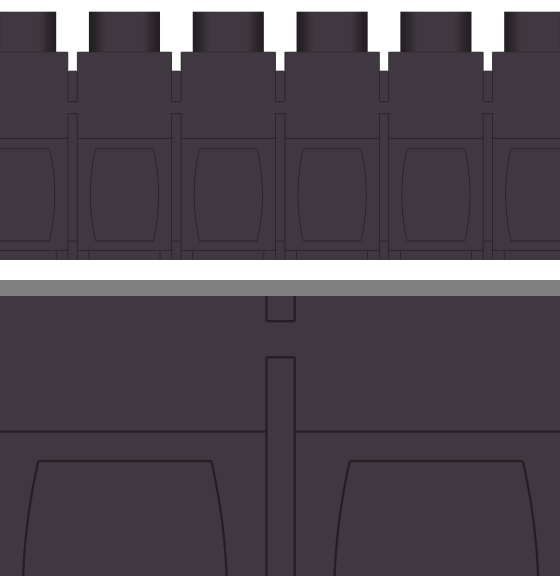
Top, the full canvas; bottom, a detail of the centre.
Give the GLSL for this pattern, as a WebGL 2 fragment shader.

```glsl
#version 300 es
precision highp float;
// A row of identical dark blocks on white: each has a shaded round cap, a body
// with an engraved barrel-shaped panel, and slotted links to its neighbours.
// One block is drawn in mirrored local coordinates and repeated with mod().

#define PERIOD 0.3708        // block spacing, in canvas heights
#define CENTRE 0.4445        // centre of one block
#define CAP_HALF 0.1270
#define BODY_HALF 0.1686
#define CAP_TOP 0.9583
#define BODY_TOP 0.8138
#define LINK_TOP 0.7461
#define BASE 0.0729
#define LINE_WIDTH 0.0027
#define PANEL_HALF 0.1217    // panel half width at its middle
#define PANEL_BULGE 0.0187   // how far the panel sides bow outwards

uniform vec2 u_resolution;
out vec4 fragColor;

const vec3 WHITE = vec3(1.0);
const vec3 BODY = vec3(0.25, 0.22, 0.25);
const vec3 INK = vec3(0.14, 0.12, 0.14);

float pixel;

// Smooth coverage of the interval lo..hi
float span(float v, float lo, float hi) {
  return clamp((min(v + 0.5 * pixel, hi) - max(v - 0.5 * pixel, lo)) / pixel, 0.0, 1.0);
}

// Thin line where the signed distance d is zero
float stroke(float d) {
  return span(d, -0.5 * LINE_WIDTH, 0.5 * LINE_WIDTH);
}

// Filled box, mirrored about the block centre
float slab(vec2 p, float halfWidth, float bottom, float top) {
  return span(p.x, -halfWidth, halfWidth) * span(p.y, bottom, top);
}

// Barrel outline: flat ends and parabolic sides
float panelOutline(vec2 p) {
  const float middle = 0.3047, halfHeight = 0.1654;
  float t = (p.y - middle) / halfHeight;
  float width = PANEL_HALF - PANEL_BULGE * t * t;
  float slope = 2.0 * PANEL_BULGE * t / halfHeight;
  float side = (p.x - width) / sqrt(1.0 + slope * slope);
  float sides = stroke(side) * span(t * halfHeight, -halfHeight, halfHeight);
  float ends = stroke(abs(t) * halfHeight - halfHeight)
             * span(p.x, -1.0, PANEL_HALF - PANEL_BULGE);
  return max(sides, ends);
}

// Seams on the body and around the links
float seams(vec2 p) {
  float inBody = span(p.x, -1.0, BODY_HALF);
  float inLink = 1.0 - inBody;
  float ink = panelOutline(p);
  ink = max(ink, inBody * max(stroke(p.y - 0.5052), stroke(p.y - 0.1055)));
  ink = max(ink, inBody * stroke(p.y - BODY_TOP));
  float linkSides = max(span(p.y, BASE, 0.5938), span(p.y, 0.6367, BODY_TOP));
  ink = max(ink, stroke(p.x - BODY_HALF) * linkSides);
  float linkEnds = max(stroke(p.y - 0.5938), stroke(p.y - 0.6367));
  linkEnds = max(linkEnds, max(stroke(p.y - 0.1393), stroke(p.y - LINK_TOP)));
  ink = max(ink, inLink * linkEnds);
  // foot joints and lower edge
  ink = max(ink, stroke(p.x - CAP_HALF) * span(p.y, BASE, 0.1055));
  return max(ink, stroke(p.y - BASE));
}

// Faceted cylinder shading, darkest at the rim
vec3 capColour(float x) {
  float facet = (floor(x / CAP_HALF * 20.0) + 0.5) / 20.0;
  float rim = smoothstep(0.45, 1.0, facet);
  return BODY * (1.0 - 0.45 * rim);
}

void main() {
  pixel = 1.0 / u_resolution.y;
  vec2 p = gl_FragCoord.xy * pixel;
  p.x = abs(mod(p.x - CENTRE + 0.5 * PERIOD, PERIOD) - 0.5 * PERIOD);

  float cap = slab(p, CAP_HALF, BODY_TOP, CAP_TOP);
  float body = slab(p, BODY_HALF, BASE, BODY_TOP);
  float link = span(p.y, BASE, LINK_TOP);

  vec3 colour = mix(WHITE, capColour(p.x), cap);
  colour = mix(colour, BODY, max(body, link));
  colour = mix(colour, INK, seams(p));
  fragColor = vec4(colour, 1.0);
}
```
